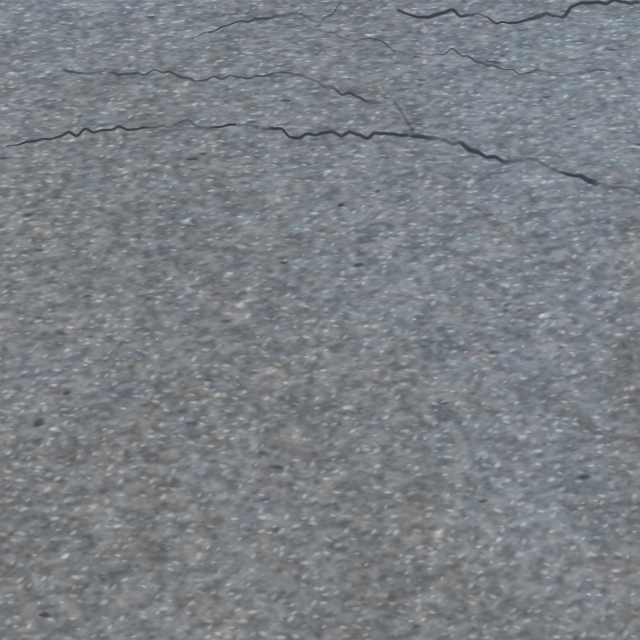
Give the GLSL for this texture, as a Shadertoy shader.

```glsl
float hash(vec2 cell, float seed) {
    uvec2 q = uvec2(ivec2(cell)) * uvec2(1597334677u, 3812015801u);
    uint n = (q.x ^ q.y ^ (uint(seed) * 2654435769u)) * 1597334677u;
    n = (n ^ (n >> 15)) * 2246822519u;
    n ^= n >> 13;
    return float(n >> 8) / 16777216.0;
}

float noise(vec2 p, float seed) {
    vec2 i = floor(p), f = fract(p);
    f = f * f * (3.0 - 2.0 * f);
    float low = mix(hash(i, seed), hash(i + vec2(1, 0), seed), f.x);
    float high = mix(hash(i + vec2(0, 1), seed), hash(i + vec2(1, 1), seed), f.x);
    return mix(low, high, f.y);
}

mat2 rotation(float angle) {
    float c = cos(angle), s = sin(angle);
    return mat2(c, -s, s, c);
}

// Soft elongated stones, at most one per cell
float stones(vec2 p, float density, float seed) {
    vec2 home = floor(p);
    float cover = 0.0;
    for (int y = -1; y <= 1; y++)
    for (int x = -1; x <= 1; x++) {
        vec2 cell = home + vec2(x, y);
        float present = step(hash(cell, seed), density);
        vec2 center = cell + 0.2 + 0.6 * vec2(hash(cell, seed + 1.0), hash(cell, seed + 2.0));
        float angle = 0.35 + 1.8 * (hash(cell, seed + 3.0) - 0.5);
        vec2 radius = vec2(0.62, 0.36) * mix(0.6, 1.1, hash(cell, seed + 4.0));
        float d = length(rotation(angle) * (p - center) / radius);
        float strength = mix(0.25, 1.0, hash(cell, seed + 5.0));
        cover = max(cover, present * strength * (1.0 - smoothstep(0.25, 1.0, d)));
    }
    return cover;
}

// Jagged crack path between two end points
float crackHeight(float x, vec2 a, vec2 b, float bow, float seed) {
    float t = clamp((x - a.x) / (b.x - a.x), 0.0, 1.0);
    float arch = 4.0 * t * (1.0 - t);
    float jitter = 0.026 * (noise(vec2(x * 24.0, 0.5), seed) - 0.5)
                 + 0.013 * (noise(vec2(x * 75.0, 0.5), seed + 1.0) - 0.5);
    return mix(a.y, b.y, t) + arch * bow + min(1.0, arch * 2.0) * jitter;
}

float crack(vec2 p, vec2 a, vec2 b, float bow, float width, float seed) {
    float e = 0.002;
    float y = crackHeight(p.x, a, b, bow, seed);
    float slope = (crackHeight(p.x + e, a, b, bow, seed)
                 - crackHeight(p.x - e, a, b, bow, seed)) / (2.0 * e);
    float d = abs(p.y - y) / sqrt(1.0 + slope * slope);
    float local = width * mix(0.5, 1.35, noise(p * 38.0, seed + 2.0));
    float inside = smoothstep(a.x - 0.003, a.x + 0.003, p.x)
                 * (1.0 - smoothstep(b.x - 0.003, b.x + 0.003, p.x));
    float fade = mix(0.4, 1.0, smoothstep(0.25, 0.6, noise(p * 20.0, seed + 3.0)));
    return inside * fade * (1.0 - smoothstep(local * 0.3, local * 1.4, d));
}

float crackNetwork(vec2 p) {
    // Main fracture, thicker to the right
    float c = crack(p, vec2(0.0, 0.77), vec2(0.37, 0.805), 0.012, 0.0022, 10.0);
    c = max(c, crack(p, vec2(0.37, 0.805), vec2(0.64, 0.788), -0.005, 0.0026, 20.0));
    c = max(c, crack(p, vec2(0.64, 0.788), vec2(1.0, 0.70), -0.002, 0.0036, 30.0));
    // Second fracture and its link to the first
    c = max(c, 0.7 * crack(p, vec2(0.1, 0.89), vec2(0.46, 0.885), -0.008, 0.0022, 40.0));
    c = max(c, 0.85 * crack(p, vec2(0.46, 0.885), vec2(0.62, 0.838), -0.008, 0.0024, 50.0));
    c = max(c, crack(p, vec2(0.615, 0.84), vec2(0.65, 0.785), 0.0, 0.0032, 60.0));
    // Fine far fractures
    c = max(c, 0.8 * crack(p, vec2(0.30, 0.94), vec2(0.50, 0.965), 0.012, 0.0022, 70.0));
    c = max(c, 0.65 * crack(p, vec2(0.49, 0.955), vec2(0.95, 0.89), -0.015, 0.0021, 80.0));
    c = max(c, 0.65 * crack(p, vec2(0.49, 0.955), vec2(0.58, 1.0), 0.012, 0.0021, 90.0));
    c = max(c, crack(p, vec2(0.62, 0.985), vec2(0.84, 0.973), -0.006, 0.0030, 100.0));
    c = max(c, crack(p, vec2(0.835, 0.973), vec2(1.0, 0.995), 0.012, 0.0032, 110.0));
    return c;
}

void mainImage(out vec4 fragColor, in vec2 fragCoord) {
    vec2 uv = fragCoord / iResolution.xy;

    // Ground plane: grains flatten with distance
    float squeeze = 0.55;
    vec2 ground = vec2((uv.x - 0.5) / mix(0.0125, 0.0105, uv.y),
                       -log(1.0 - squeeze * uv.y) / (squeeze * 0.0105));
    vec2 slanted = rotation(0.3) * ground;

    // Broad tint: warm grey near, cool sheen at the far right
    vec3 warmGrey = vec3(0.472, 0.480, 0.488);
    vec3 coolGrey = vec3(0.482, 0.515, 0.550);
    float patches = noise(uv * 5.0, 1.0) - 0.5;
    float sheen = smoothstep(0.1, 1.0, uv.y * 0.6 + uv.x * 0.45 + patches * 0.3);
    sheen *= 1.0 - 0.6 * smoothstep(0.92, 1.0, uv.x) * (1.0 - smoothstep(0.6, 0.9, uv.y));
    vec3 color = mix(warmGrey, coolGrey, sheen) + 0.02 * patches;

    // Aggregate: mottled binder, pale flecks, dark pits
    float mottling = 0.14 * (noise(slanted * vec2(0.85, 1.2), 2.0) - 0.5)
                   + 0.08 * (noise(slanted * vec2(1.7, 2.3), 3.0) - 0.5)
                   + 0.05 * (noise(ground * 0.3, 4.0) - 0.5);
    float flecks = stones(ground * vec2(0.75, 0.8), 0.5, 200.0);
    float pebbles = stones(ground * 0.5 + 7.0, 0.035, 210.0);
    float pits = stones(ground * vec2(0.45, 0.6) + 3.0, 0.02, 220.0);
    color += mottling + 0.15 * flecks + 0.15 * pebbles - 0.17 * pits;

    // Faint colour variation between grains
    float hue = noise(ground * 0.45, 5.0) - 0.5;
    color += hue * vec3(0.025, -0.004, -0.025);

    vec3 crackShade = vec3(0.20, 0.215, 0.235);
    color = mix(color, crackShade, 0.85 * crackNetwork(uv));
    fragColor = vec4(color, 1.0);
}
```
